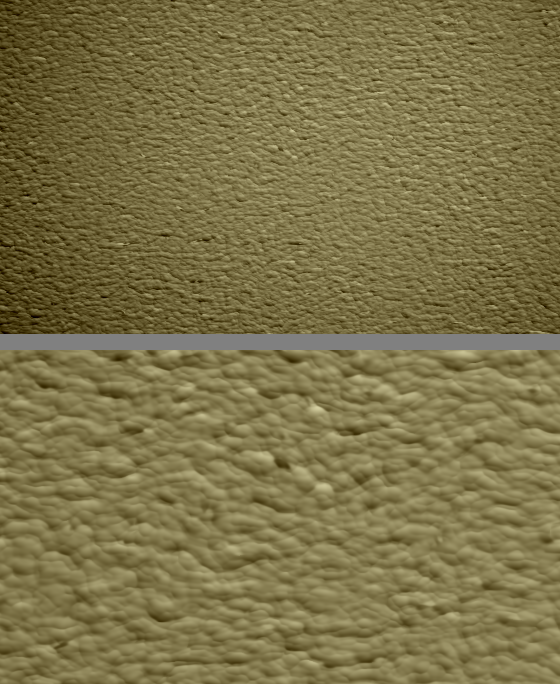
Top, the full canvas; bottom, a detail of the centre.
A Shadertoy shader for this texture:

```glsl
// Olive painted plaster wall with fine, short horizontal wrinkles under a soft light.

vec2 hash2(vec2 cell) {
    vec3 h = fract(cell.xyx * vec3(0.1031, 0.1030, 0.0973));
    h += dot(h, h.yzx + 33.33);
    return fract((h.xx + h.yz) * h.zy);
}

// Smooth cellular domes: xy is the surface tilt, z the depth towards the crevices.
vec3 domes(vec2 p, float sharpness) {
    vec2 cell = floor(p);
    vec2 tilt = vec2(0.0);
    float total = 1e-5;
    for (int y = -1; y <= 1; y++) {
        for (int x = -1; x <= 1; x++) {
            vec2 corner = cell + vec2(x, y);
            vec2 away = p - corner - hash2(corner);
            float weight = exp(-sharpness * dot(away, away));
            tilt += weight * away;
            total += weight;
        }
    }
    return vec3(tilt / total, -log(total) / sharpness);
}

// Layered sines that bend the rows of bumps.
vec2 sineWarp(vec2 p) {
    vec2 bend = vec2(0.0);
    float size = 1.0;
    for (int i = 0; i < 4; i++) {
        p = mat2(0.8, 0.6, -0.6, 0.8) * p * 1.7 + 1.3;
        bend += size * sin(p.yx + 1.5 * sin(p * 0.6));
        size *= 0.6;
    }
    return bend;
}

float relief(vec2 p) {
    vec2 lightDir = normalize(vec2(0.3, 1.0));
    vec2 q = p + 0.003 * sineWarp(p * 11.0);

    vec3 ridges = domes(q * vec2(38.0, 56.0) + 7.0, 6.0);
    // Ridges push the smaller bumps aside, so that the crevices wander.
    vec3 bumps = domes(q * vec2(52.0, 82.0) + 0.4 * ridges.xy, 7.0);
    vec3 grain = domes(q * vec2(92.0, 132.0) + 31.0 + 0.4 * bumps.xy, 5.0);

    // Raised cell borders cross the domes and break their outlines into dashes.
    float lit = -0.14 * dot(ridges.xy, lightDir)
              + 0.24 * dot(bumps.xy, lightDir) * (0.75 + 0.8 * ridges.z)
              + 0.15 * dot(grain.xy, lightDir);
    float crevice = 0.07 * (bumps.z - 0.15) + 0.03 * (grain.z - 0.1);
    float patchiness = 1.0 + 0.08 * sineWarp(p * 5.0 + 4.0).x;
    return (lit - crevice) * patchiness;
}

void mainImage(out vec4 fragColor, in vec2 fragCoord) {
    vec2 uv = fragCoord / iResolution.xy;
    vec2 p = fragCoord / iResolution.y;

    // Broad light: brightest right of the middle, falling off to the left.
    vec2 fromGlow = uv - vec2(0.62, 0.56);
    float brightness = 0.06 - dot(fromGlow * fromGlow, vec2(0.53, 0.30));
    brightness += 0.006 * sineWarp(p * 1.6).y;

    brightness += relief(p);

    vec3 olive = vec3(0.48, 0.44, 0.27);
    vec3 color = olive + brightness * vec3(0.98, 1.03, 1.0);
    fragColor = vec4(clamp(color, 0.0, 1.0), 1.0);
}
```
